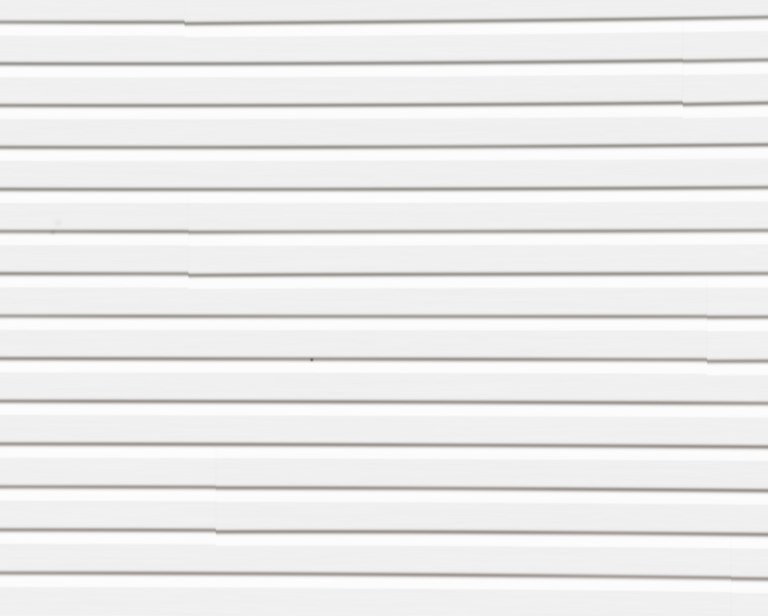
Give the GLSL for this texture, as a WebGL 2 fragment shader.

```glsl
#version 300 es
precision highp float;

uniform vec2 u_resolution;
out vec4 outColor;

#define LINES 14.0          // grooves from top to bottom
#define GROWTH 0.000107     // spacing gained with each row
#define BOW 0.003           // sag of the upper grooves
#define GROOVE_ABOVE 0.034  // soft half widths, in rows
#define GROOVE_BELOW 0.041
#define BEVEL 0.325         // bright strip below a groove, in rows
#define JOINT_STEP 0.035    // drop of a groove after a joint, in rows
#define GRAIN 0.006
#define FACE vec3(0.941, 0.941, 0.942)
#define LIGHT vec3(0.992, 0.992, 0.992)
#define SHADOW_TOP vec3(0.615, 0.61, 0.59)
#define SHADOW_LOW vec3(0.635, 0.60, 0.58)

float hash(vec2 p) {
    vec3 q = fract(vec3(p.xyx) * 0.1031);
    q += dot(q, q.yzx + 33.33);
    return fract((q.x + q.y) * q.z);
}

float noise(vec2 p) {
    vec2 i = floor(p), f = fract(p);
    f = f * f * (3.0 - 2.0 * f);
    return mix(mix(hash(i), hash(i + vec2(1, 0)), f.x),
               mix(hash(i + vec2(0, 1)), hash(i + vec2(1, 1)), f.x), f.y);
}

// Row coordinate, whole at each groove; rows fan out and widen downward
float rowAt(vec2 p) {
    float first = mix(0.0358, 0.0277, p.x);
    float spacing = mix(0.0674, 0.0687, p.x);
    float sag = BOW * 4.0 * p.x * (1.0 - p.x) * (1.0 - p.y / 0.55);
    float d = p.y - first - sag;
    return 2.0 * d / (spacing + sqrt(spacing * spacing + 4.0 * GROWTH * d));
}

// Joint position of a two-row panel; one panel in three has none
float jointAt(float panel) {
    float kind = mod(panel, 3.0);
    if (kind < 0.5) return 0.889 + 0.0105 * panel;
    if (kind > 1.5) return 0.2385 + 0.0017 * panel * panel;
    return 9.0;
}

float spot(vec2 p, vec2 center, float radius, float aspect) {
    vec2 d = (p - center) * vec2(aspect, 1.0) / radius;
    return exp(-dot(d, d));
}

void main() {
    vec2 p = gl_FragCoord.xy / u_resolution;
    p.y = 1.0 - p.y;
    float aspect = u_resolution.x / u_resolution.y;
    float pixelX = 1.0 / u_resolution.x;
    float pixelRow = 1.0 / (u_resolution.y * 0.069);

    // Nearest groove, shifted past the joint of its panel
    float row = rowAt(p);
    float index = floor(row + 0.5);
    float panel = floor((index - 0.5) * 0.5);
    float joint = jointAt(panel);
    float past = smoothstep(-pixelX, pixelX, p.x - joint);
    float drop = JOINT_STEP * (mod(index, 2.0) < 0.5 ? 1.0 : 0.4);
    float f = row - index - drop * past * exp(-4.0 * max(p.x - joint, 0.0));

    // Flat face and bright bevel
    float soft = max(0.035, 0.5 * pixelRow);
    float bevel = smoothstep(-soft, soft, f)
                * (1.0 - smoothstep(BEVEL - soft, BEVEL + soft, f));
    vec3 color = mix(FACE, LIGHT, bevel);
    color -= 0.006 * smoothstep(0.0, BEVEL, f) * bevel;

    // Faint streaks, tone of each board and vertical seam
    float streak = noise(vec2(p.x * 7.0, row * 18.0))
                 + noise(vec2(p.x * 40.0, row * 34.0)) - 1.0;
    color += GRAIN * streak * (1.0 - 0.6 * bevel);
    float board = floor(row * 0.5);
    float seam = p.x - jointAt(board);
    float side = smoothstep(-pixelX, pixelX, seam);
    color += 0.004 * (mix(hash(vec2(board, 3.0)), hash(vec2(board, 9.0)), side) - 0.5);
    color -= 0.006 * exp(-pow(seam / 0.0015, 2.0));

    // Groove shadow, uneven along its length
    float width = f < 0.0 ? GROOVE_ABOVE : GROOVE_BELOW;
    width = sqrt(width * width + 0.08 * pixelRow * pixelRow);
    float groove = exp(-0.5 * f * f / (width * width));
    float depth = 0.92 + 0.16 * noise(vec2(p.x * 5.0, index * 7.0));
    depth *= mix(0.94, 1.04, hash(vec2(index, past > 0.5 ? 1.0 : 2.0)));
    groove *= min(depth, 1.05) * (1.0 - step(LINES - 0.5, index));
    color = mix(color, mix(SHADOW_TOP, SHADOW_LOW, p.y), groove);

    // Small marks of wear
    color = mix(color, vec3(0.32, 0.26, 0.24), 0.8 * spot(p, vec2(0.406, 0.584), 0.0024, aspect));
    color -= 0.035 * spot(p, vec2(0.0755, 0.362), 0.006, aspect);
    color -= 0.06 * spot(p, vec2(0.069, 0.378), 0.004, aspect);

    outColor = vec4(clamp(color, 0.0, 1.0), 1.0);
}
```
